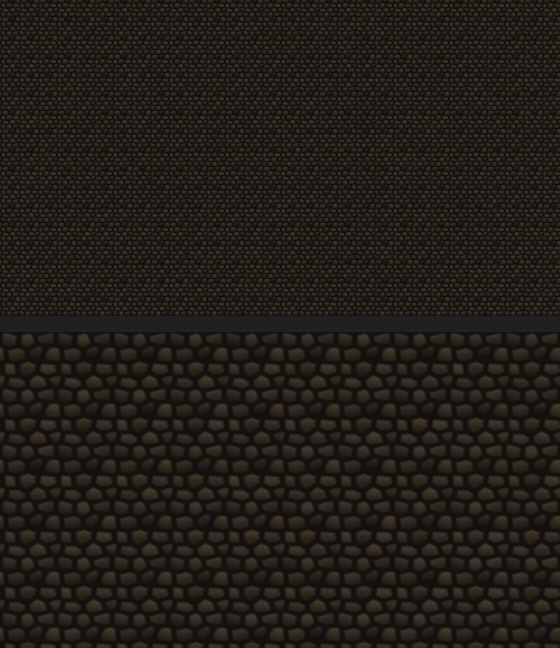
Top: the whole. Bottom: its middle third, enlarged.
Give the GLSL for this texture, as a Shadertoy shader.

```glsl
// Dark brown cobblestone wall: a small tile of rounded stones, lit from above.

const float TILES_ACROSS = 30.0;            // tile repeats over the canvas width
const vec2  STONES = vec2(3.0, 4.0);        // stones per tile; even rows keep the stagger periodic
const float JITTER = 0.52;                  // shift of stone centres, in cells
const float TILT = 0.45;                    // slant of each stone
const float JOINT = 0.06;                   // half width of the dark joint, in cells
const float BEVEL = 0.46;                   // rounded edge of a stone, in cells
const float TOP_LIGHT = 0.62;               // brightening towards the upper edge
const float TILE_TONE = 0.34;               // tone change between stones of a tile
const float REPEAT_TONE = 0.16;             // tone change between repeats
const float WARMTH = 0.07;                  // hue change between stones
const float GRAIN = 0.07;                   // fine roughness
const int   SAMPLES = 3;                    // smoothing samples per axis

const vec3 JOINT_COLOR = vec3(0.078, 0.063, 0.055);
const vec3 STONE_COLOR = vec3(0.155, 0.135, 0.108);
const vec3 LIT_COLOR   = vec3(0.255, 0.220, 0.172);

vec3 hash32(vec2 p) {
    vec3 q = fract(p.xyx * vec3(0.1031, 0.1030, 0.0973));
    q += dot(q, q.yxz + 33.33);
    return fract((q.xxy + q.yzz) * q.zyx);
}

// Offset from a point in a cell to the stone in that cell, slanted and squashed.
vec2 toStone(vec2 p, vec2 cell) {
    vec3 rnd = hash32(mod(cell, STONES) + 17.0);
    float stagger = 0.5 * mod(cell.y, 2.0);
    vec2 centre = cell + 0.5 + vec2(stagger, 0.0) + JITTER * (rnd.xy - 0.5);
    vec2 d = (p - centre) * vec2(STONES.y / STONES.x, 1.0);
    d.y += TILT * (rnd.z - 0.5) * d.x;
    return d * vec2(0.82, 1.1);
}

vec3 wall(vec2 p) {
    // Nearest stone and the runner-up; their gap gives the joint.
    vec2 base = floor(p);
    float nearest = 9.0, second = 9.0;
    vec2 stone = base, offset = vec2(0.0);
    for (int y = -1; y <= 1; y++)
    for (int x = -2; x <= 1; x++) {
        vec2 cell = base + vec2(x, y);
        vec2 d = toStone(p, cell);
        float dist = length(d);
        if (dist < nearest) {
            second = nearest;
            nearest = dist;
            stone = cell;
            offset = d;
        } else {
            second = min(second, dist);
        }
    }

    // Rounded relief, light from above, and tone per stone and per repeat.
    float relief = smoothstep(JOINT, JOINT + BEVEL, second - nearest);
    vec3 tileRnd = hash32(mod(stone, STONES) + 71.0);
    vec3 repeatRnd = hash32(stone + 203.0);
    float grain = hash32(floor(p * 6.0) + 311.0).x - 0.5;
    float light = 0.56 + TOP_LIGHT * offset.y
                + TILE_TONE * (tileRnd.x - 0.5)
                + REPEAT_TONE * (repeatRnd.x - 0.5)
                + GRAIN * grain;
    float tone = clamp(relief * light, 0.0, 1.0);

    vec3 color = mix(JOINT_COLOR, STONE_COLOR, smoothstep(0.0, 0.5, tone));
    color = mix(color, LIT_COLOR, smoothstep(0.4, 0.95, tone));
    float warm = WARMTH * (tileRnd.y + repeatRnd.y - 1.0);
    return color * (1.0 + warm * vec3(1.0, 0.2, -1.2));
}

void mainImage(out vec4 fragColor, in vec2 fragCoord) {
    vec3 sum = vec3(0.0);
    for (int j = 0; j < SAMPLES; j++)
    for (int i = 0; i < SAMPLES; i++) {
        vec2 shift = (vec2(i, j) + 0.5) / float(SAMPLES) - 0.5;
        vec2 uv = (fragCoord + shift) / iResolution.x;
        sum += wall(uv * TILES_ACROSS * STONES);
    }
    fragColor = vec4(sum / float(SAMPLES * SAMPLES), 1.0);
}
```
